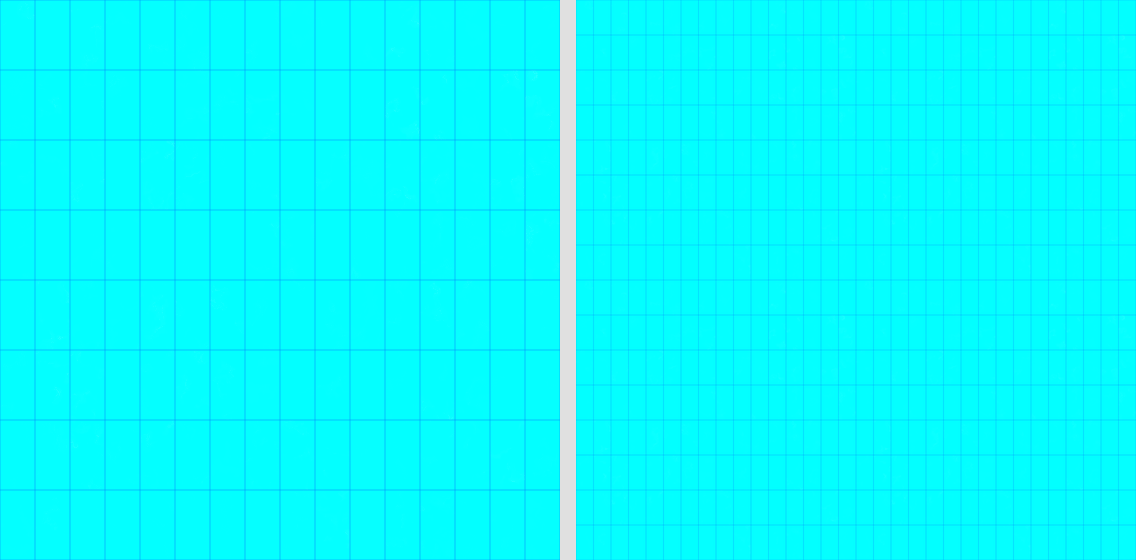
Left: one tile. Right: repeated 2 by 2.
Give the GLSL for this texture map, as a Shadertoy shader.

```glsl
const vec2 TILES = vec2(16.0, 8.0);
const float LINE_WIDTH = 0.0009;
const vec3 TILE_COLOR = vec3(0.006, 1.0, 1.0);
const vec3 LINE_COLOR = vec3(0.02, 0.52, 1.0);
const float TILE_VARIATION = 0.016;
const float HAZE_STRENGTH = 0.035;
const float WISP_STRENGTH = 0.11;
const float GRAIN_STRENGTH = 0.012;
const vec2 WEAR_PERIOD = vec2(5.0, 4.0);
const float TAU = 6.2831853;

float hash(vec2 p, float seed) {
    uvec2 q = uvec2(ivec2(p)) * uvec2(1597u, 3812u + 1u);
    uint n = (q.x ^ q.y) + uint(seed) * 2741u;
    n = (n ^ (n >> 15u)) * 73244475u;
    n = (n ^ (n >> 13u)) * 73244475u;
    return float((n ^ (n >> 16u)) & 65535u) / 65536.0;
}

float cornerSlope(vec2 corner, vec2 offset, vec2 period, float seed) {
    float angle = TAU * hash(mod(corner, period), seed);
    return dot(vec2(cos(angle), sin(angle)), offset);
}

// Gradient noise that wraps after a whole number of lattice cells
float gradientNoise(vec2 p, vec2 period, float seed) {
    vec2 i = floor(p);
    vec2 f = p - i;
    vec2 e = vec2(1.0, 0.0);
    vec2 u = f * f * f * (f * (f * 6.0 - 15.0) + 10.0);
    float low = mix(cornerSlope(i, f, period, seed),
                    cornerSlope(i + e.xy, f - e.xy, period, seed), u.x);
    float high = mix(cornerSlope(i + e.yx, f - e.yx, period, seed),
                     cornerSlope(i + e.xx, f - e.xx, period, seed), u.x);
    return mix(low, high, u.y);
}

float fbm(vec2 p, vec2 period, float seed) {
    float sum = 0.0;
    float amplitude = 0.6;
    for (int octave = 0; octave < 4; octave++) {
        sum += amplitude * gradientNoise(p, period, seed + float(octave));
        p *= 2.0;
        period *= 2.0;
        amplitude *= 0.5;
    }
    return sum;
}

// Share of the pixel covered by the nearest grid line on each axis
vec2 lineCoverage(vec2 uv, vec2 pixel) {
    vec2 cell = uv * TILES;
    vec2 dist = abs(cell - floor(cell + 0.5)) / TILES;
    vec2 upper = min(dist + 0.5 * pixel, vec2(0.5 * LINE_WIDTH));
    vec2 lower = max(dist - 0.5 * pixel, vec2(-0.5 * LINE_WIDTH));
    return clamp((upper - lower) / pixel, 0.0, 1.0);
}

// Pale haze and thin scuffs, drawn afresh inside each tile
float tileWear(vec2 uv) {
    vec2 id = mod(floor(uv * TILES), TILES);
    vec2 local = fract(uv * TILES) * vec2(1.0, 2.0);
    float seed = 20.0 + 16.0 * (id.x + id.y * TILES.x);
    vec2 period = vec2(16.0);

    float turn = TAU * hash(id, 3.0);
    vec2 axis = vec2(cos(turn), sin(turn));
    vec2 p = mat2(axis.x, axis.y, -axis.y, axis.x) * (local - vec2(0.5, 1.0)) + 4.0;
    vec2 warp = vec2(fbm(p * 2.0, period, seed), fbm(p * 2.0, period, seed + 4.0));

    float patches = fbm(p * 1.6 + warp, period, seed + 8.0);
    float haze = smoothstep(0.05, 0.45, patches);
    float ridge = abs(fbm(p * vec2(1.5, 3.0) + 1.2 * warp, period, seed + 12.0));
    float wisp = (1.0 - smoothstep(0.0, 0.035, ridge)) * smoothstep(0.08, 0.4, patches);

    float amount = pow(hash(id, 5.0), 2.0);
    float region = smoothstep(-0.35, 0.35, fbm(uv * WEAR_PERIOD, WEAR_PERIOD, 7.0));
    float grain = max(gradientNoise(p * 24.0, period * 24.0, seed), 0.0);
    return TILE_VARIATION * hash(id, 9.0)
         + (0.25 + region) * amount * (HAZE_STRENGTH * haze + WISP_STRENGTH * wisp)
         + GRAIN_STRENGTH * grain * haze;
}

void mainImage(out vec4 fragColor, in vec2 fragCoord) {
    vec2 uv = fragCoord / iResolution.xy;
    vec2 coverage = lineCoverage(uv, 1.0 / iResolution.xy);
    float line = 1.0 - (1.0 - coverage.x) * (1.0 - coverage.y);

    vec3 color = TILE_COLOR + vec3(tileWear(uv), 0.0, 0.0);
    color = mix(color, LINE_COLOR, line);
    fragColor = vec4(color, 1.0);
}
```
